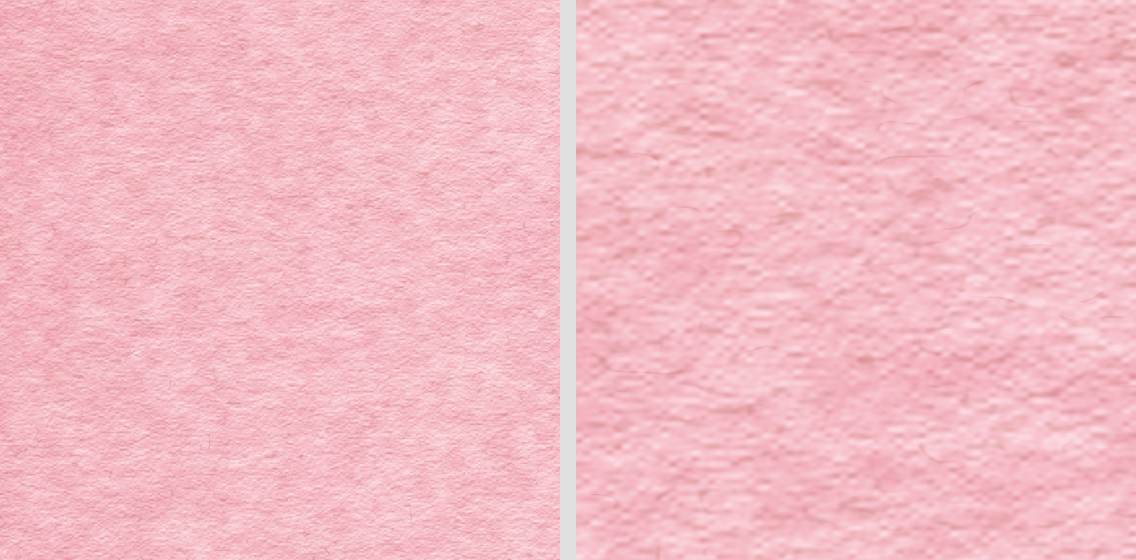
Left, the full canvas; right, a detail of the centre.
Write a Shadertoy shader that draws this texture.

```glsl
// Pink felt-like paper lit from above: soft dye mottles, a fine sideways fibre
// relief shaded by its vertical slope, thin creases, small dents and loose hairs.
// Value noise gives the tone; one tone-to-colour ramp gives the pinks.

#define BASE_PINK vec3(0.962, 0.732, 0.770)
#define TONE_STEP vec3(0.015, 0.045, 0.041)
#define GREY_SHIFT vec3(-0.032, 0.004, -0.022)
#define RELIEF_GAIN 1.75
#define MOTTLE_GAIN 1.7
#define CREASE_GAIN 1.5
#define GRAIN_GAIN 0.42
#define LIGHT_STEP 0.0022
#define DENT_GRID vec2(13.0, 18.0)
#define DENT_SHARE 0.22
#define HAIR_COUNT 8

float hash(vec2 cell) {
    uvec2 q = uvec2(ivec2(floor(cell)) + 4096) * uvec2(1597334673u, 3812015801u);
    uint n = (q.x ^ q.y) * 1597334673u;
    n = (n ^ (n >> 15)) * 2246822519u;
    return float((n ^ (n >> 13)) >> 8) / 16777216.0;
}

// Value noise from -1 to 1
float noise(vec2 p) {
    vec2 i = floor(p), f = fract(p);
    f = f * f * (3.0 - 2.0 * f);
    float low = mix(hash(i), hash(i + vec2(1, 0)), f.x);
    float high = mix(hash(i + vec2(0, 1)), hash(i + vec2(1, 1)), f.x);
    return mix(low, high, f.y) * 2.0 - 1.0;
}

float clouds(vec2 p) {
    mat2 turn = mat2(0.98, 0.17, -0.17, 0.98);
    float sum = 0.5 * noise(p);
    p = turn * p * 1.9 + 17.3;
    sum += 0.3 * noise(p);
    p = turn * p * 2.1 + 31.7;
    return sum + 0.2 * noise(p);
}

// Height of the matted fibres, stretched sideways
float fibreHeight(vec2 p) {
    float coarse = noise(p * vec2(58.0, 105.0));
    float middle = noise(p * vec2(110.0, 190.0) + 71.0);
    float fine = noise(p * vec2(215.0, 290.0) + 137.0);
    return 0.7 * coarse + 0.75 * middle + 0.75 * fine;
}

// Thin broken shadow lines along the zero level of stretched noise
float creases(vec2 p) {
    p.y += 0.0025 * noise(p * vec2(60.0, 45.0) + 19.0);
    float line = 1.0 - smoothstep(0.0, 0.22, abs(noise(p * vec2(38.0, 95.0) + 223.0)));
    float gaps = smoothstep(0.15, 0.65, noise(p * vec2(75.0, 110.0) + 331.0));
    return line * gaps;
}

// Scattered dents: shadow under the upper rim, light on the lower rim
float dents(vec2 uv) {
    vec2 p = uv * DENT_GRID, home = floor(p);
    float sum = 0.0;
    for (int y = -1; y <= 1; y++)
    for (int x = -1; x <= 1; x++) {
        vec2 cell = home + vec2(x, y);
        if (hash(cell + 211.0) > DENT_SHARE) continue;
        vec2 centre = cell + 0.2 + 0.6 * vec2(hash(cell + 307.0), hash(cell + 401.0));
        vec2 d = (p - centre) / DENT_GRID;
        d.y -= d.x * (hash(cell + 503.0) - 0.3) * 0.7;
        d /= vec2(0.004 + 0.004 * hash(cell + 601.0), 0.0021);
        float depth = 0.4 + 1.4 * pow(hash(cell + 701.0), 2.0);
        sum -= depth * d.y * exp(0.5 - dot(d, d));
    }
    return sum * 1.5;
}

// Short curved hairs lying on the sheet
float hairs(vec2 uv) {
    float cover = 0.0;
    for (int i = 0; i < HAIR_COUNT; i++) {
        vec2 id = vec2(i * 7, 900);
        vec2 d = uv - vec2(hash(id), hash(id + vec2(1, 0)));
        float angle = 3.14159 * hash(id + vec2(2, 0));
        d = mat2(cos(angle), -sin(angle), sin(angle), cos(angle)) * d;
        float halfLength = 0.008 + 0.012 * hash(id + vec2(3, 0));
        float bend = 24.0 * (hash(id + vec2(4, 0)) - 0.5);
        float line = 1.0 - smoothstep(0.0003, 0.0017, abs(d.y - bend * d.x * d.x));
        float ends = 1.0 - smoothstep(0.6 * halfLength, halfLength, abs(d.x));
        cover = max(cover, line * ends * (0.35 + 0.4 * hash(id + vec2(5, 0))));
    }
    return cover;
}

void mainImage(out vec4 fragColor, in vec2 fragCoord) {
    vec2 uv = fragCoord / iResolution.xy;

    // Broad fade from the deeper left edge, then dye mottles and streaks
    float fade = 0.55 * smoothstep(0.0, 0.75, uv.x) - 0.2;
    fade -= 0.4 * exp(-uv.x * 14.0) + 0.12 * smoothstep(0.6, 1.0, uv.y);
    float mottle = MOTTLE_GAIN * clouds(uv * vec2(33.0, 52.0));
    float broad = 0.4 * clouds(uv * vec2(6.0, 8.0) + 53.0);
    float streak = 0.12 * noise(uv * vec2(4.0, 120.0) + 83.0);

    // Light from above brightens slopes that face up
    float relief = fibreHeight(uv) - fibreHeight(uv + vec2(-0.0004, LIGHT_STEP));
    relief = RELIEF_GAIN * relief + dents(uv) - CREASE_GAIN * creases(uv);
    relief += GRAIN_GAIN * noise(uv * vec2(250.0, 400.0) + 411.0);

    // Tone to colour; red saturates early in the lights
    float tone = clamp(fade + mottle + broad + streak + relief, -3.6, 2.6);
    vec3 color = BASE_PINK + TONE_STEP * tone;
    color.r -= 0.006 * max(tone, 0.0);
    color += GREY_SHIFT * smoothstep(0.4, 1.6, -relief);
    color += vec3(0.0, -0.004, 0.006) * clouds(uv * vec2(9.0, 7.0) + 97.0);
    color = mix(color, vec3(0.80, 0.60, 0.58), hairs(uv));
    fragColor = vec4(clamp(color, 0.0, 1.0), 1.0);
}
```
